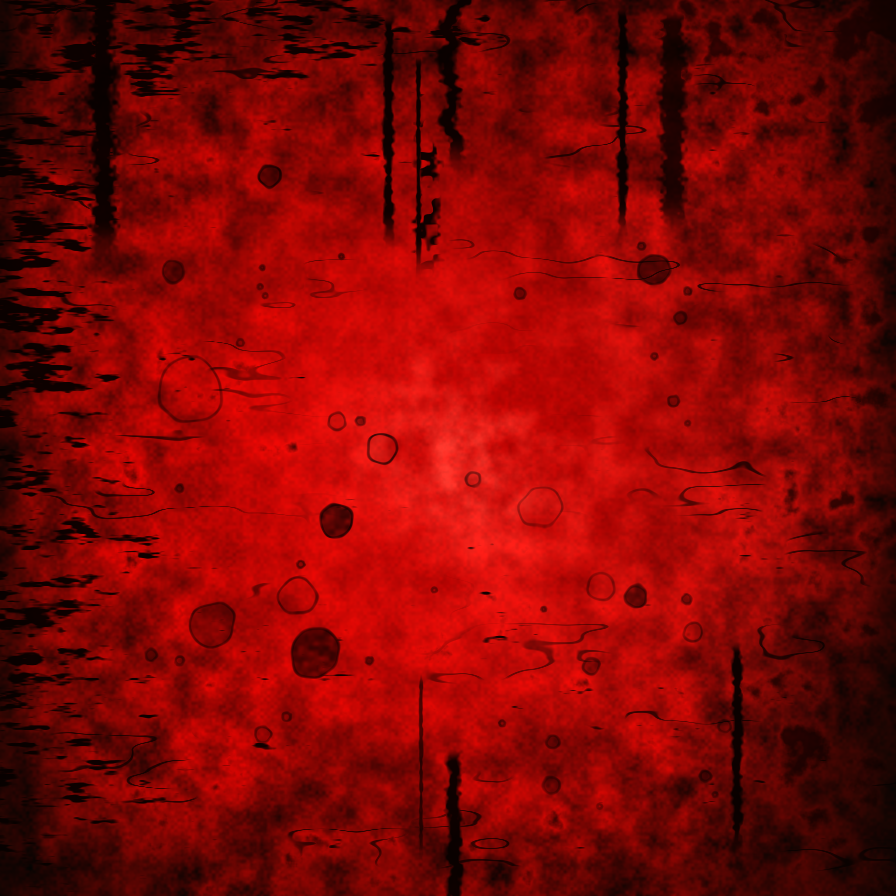
Write a three.js fragment shader that draws this texture.

```glsl
// Distressed red wall with a bright centre, charred edges, black drips and round stains.
#define CENTRE vec2(0.495, 0.49)
#define FALLOFF 2.75
#define BRIGHTNESS 0.86
#define GRAIN 0.26
#define MOTTLE 0.75
#define CHAR_LEVEL 0.70
#define DROPLETS 34
#define INK vec3(0.025, 0.004, 0.0)

varying vec2 vUv;

float hash(vec2 p) {
  return fract(sin(dot(p, vec2(127.1, 311.7))) * 43758.5453);
}

float noise(vec2 p) {
  vec2 i = floor(p), f = fract(p);
  f = f * f * (3.0 - 2.0 * f);
  return mix(mix(hash(i), hash(i + vec2(1, 0)), f.x),
             mix(hash(i + vec2(0, 1)), hash(i + vec2(1, 1)), f.x), f.y);
}

float fbm(vec2 p) {
  float sum = 0.0, amp = 0.5;
  for (int i = 0; i < 5; i++) {
    sum += amp * noise(p);
    p = mat2(1.6, 1.1, -1.1, 1.6) * p + 7.3;
    amp *= 0.5;
  }
  return sum / 0.97;
}

// Noise stretched along x, without rotation between layers
float streaks(vec2 p) {
  return 0.45 * noise(p) + 0.33 * noise(p * 2.3 + 4.1) + 0.22 * noise(p * 5.1 + 9.7);
}

// One when x is below lo, zero above hi
float below(float lo, float hi, float x) {
  return 1.0 - smoothstep(lo, hi, x);
}

// Ragged vertical drip; span holds its lower and upper ends
float drip(vec2 p, float x, vec2 span, float halfWidth, float wobble) {
  float bend = wobble * (streaks(vec2(p.y * 26.0, x * 90.0)) - 0.5);
  float ragged = (noise(p * 210.0) - 0.5) * halfWidth * 0.9;
  float d = abs(p.x - x - bend) + ragged;
  float w = halfWidth * (0.65 + 0.6 * noise(vec2(p.y * 55.0, x * 50.0)));
  float ends = smoothstep(span.x, span.x + 0.05, p.y) * below(span.y - 0.015, span.y, p.y);
  return below(w * 0.55, w * 1.3 + 0.0008, d) * ends;
}

// Round stain with a darker rim; returns the light it lets through
float stain(vec2 p, vec2 c, float r, float fill, float rim) {
  vec2 q = p - c;
  float wobble = (noise(q / r * 1.4 + c * 60.0) - 0.5) * r * 0.28;
  float d = length(q) - r + wobble;
  float inside = below(-0.0015, 0.0015, d);
  float edge = below(0.0004, 0.0024, abs(d)) * (0.5 + 0.5 * noise(p * 120.0));
  float texture1 = 0.75 + 0.5 * noise(p * 170.0);
  return (1.0 - min(fill * inside * texture1, 0.9)) * (1.0 - rim * edge);
}

void main() {
  vec2 p = vUv;
  vec2 q = p - CENTRE;
  float cloud = fbm(p * 7.0);
  float rough = fbm(p * 34.0 + 3.0);
  float grain = noise(p * 260.0) - 0.5;

  // Radial light with mottled paint
  float light = BRIGHTNESS * exp(-FALLOFF * dot(q, q));
  float edge = smoothstep(0.15, 0.6, length(q));
  light *= 1.0 + MOTTLE * (cloud - 0.5) * (0.35 + 0.8 * edge);
  light *= 1.0 + (rough - 0.5) * (0.4 + 1.8 * edge) + grain * GRAIN * (0.5 + edge);
  light *= 1.0 - 0.45 * below(0.0, 0.24, length((p - vec2(0.95, 0.16)) * vec2(1.0, 0.8)));
  light *= 1.0 - 0.45 * below(0.0, 0.05, min(p.x, 1.0 - p.x));

  // Pale worn patch in the middle
  float worn = exp(-90.0 * dot(p - vec2(0.515, 0.5), p - vec2(0.515, 0.5)));
  worn += 0.3 * exp(-18.0 * dot(p - vec2(0.65, 0.5), p - vec2(0.65, 0.5)));
  worn *= smoothstep(0.25, 0.8, 0.5 * rough + 0.5 * cloud);
  vec3 colour = vec3(light, 0.012 + 0.012 * rough, 0.008) + worn * vec3(0.12, 0.26, 0.22);

  // Stains: filled spots, then open rings, then scattered droplets
  float clear = 1.0;
  clear *= stain(p, vec2(0.352, 0.271), 0.027, 0.58, 0.6);
  clear *= stain(p, vec2(0.375, 0.419), 0.018, 0.60, 0.8);
  clear *= stain(p, vec2(0.730, 0.698), 0.017, 0.50, 0.6);
  clear *= stain(p, vec2(0.238, 0.303), 0.024, 0.32, 0.6);
  clear *= stain(p, vec2(0.301, 0.803), 0.012, 0.50, 0.8);
  clear *= stain(p, vec2(0.710, 0.335), 0.012, 0.50, 0.6);
  clear *= stain(p, vec2(0.193, 0.696), 0.012, 0.45, 0.5);
  clear *= stain(p, vec2(0.214, 0.564), 0.037, 0.06, 0.5);
  clear *= stain(p, vec2(0.333, 0.335), 0.021, 0.08, 0.6);
  clear *= stain(p, vec2(0.426, 0.499), 0.016, 0.08, 0.8);
  clear *= stain(p, vec2(0.603, 0.434), 0.022, 0.03, 0.4);
  clear *= stain(p, vec2(0.671, 0.346), 0.015, 0.03, 0.4);
  for (int i = 0; i < DROPLETS; i++) {
    float k = float(i) + 1.0;
    vec2 c = vec2(0.15, 0.1) + vec2(0.68, 0.64) * vec2(hash(vec2(k, 2.0)), hash(vec2(k, 5.0)));
    float r = 0.0025 + 0.008 * pow(hash(vec2(k, 8.0)), 2.0);
    clear *= stain(p, c, r, 0.45 * hash(vec2(k, 11.0)), 0.5);
  }
  colour *= clear;

  // Char: horizontal scratches at left and top, blotches at right and below
  float top = smoothstep(0.80, 1.0, p.y);
  float scratched = max(below(0.0, 0.23, p.x) * 0.9, top * below(0.3, 0.75, p.x));
  float ink = smoothstep(CHAR_LEVEL, CHAR_LEVEL + 0.09, streaks(p * vec2(24.0, 95.0)) * 0.6 + cloud * 0.2 + rough * 0.2 + 0.23 * scratched);
  float blotched = max(smoothstep(0.76, 1.0, p.x), max(top, below(0.0, 0.16, p.y)) * 0.75);
  ink = max(ink, 0.8 * smoothstep(CHAR_LEVEL, CHAR_LEVEL + 0.14, rough * 0.65 + cloud * 0.35 + 0.19 * blotched));

  // Hairline cracks
  float crack = abs(streaks(p * vec2(5.0, 17.0) + 2.0) - 0.5);
  ink = max(ink, 0.75 * below(0.004, 0.016, crack) * smoothstep(0.60, 0.72, noise(p * vec2(11.0, 23.0))) * smoothstep(0.1, 0.35, length(q)));

  // Drips from the top, then those at the foot
  ink = max(ink, drip(p, 0.115, vec2(0.705, 1.02), 0.0130, 0.008));
  ink = max(ink, drip(p, 0.434, vec2(0.715, 0.985), 0.0048, 0.003));
  ink = max(ink, drip(p, 0.508, vec2(0.800, 1.02), 0.0085, 0.040));
  ink = max(ink, drip(p, 0.467, vec2(0.685, 0.94), 0.0022, 0.001));
  ink = max(ink, drip(p, 0.477, vec2(0.685, 0.87), 0.0110, 0.012) * smoothstep(0.42, 0.58, noise(p * 115.0)));
  ink = max(ink, drip(p, 0.695, vec2(0.725, 0.995), 0.0050, 0.003));
  ink = max(ink, 0.85 * drip(p, 0.751, vec2(0.730, 0.99), 0.0120, 0.006));
  ink = max(ink, drip(p, 0.822, vec2(0.030, 0.285), 0.0048, 0.003));
  ink = max(ink, drip(p, 0.507, vec2(-0.06, 0.165), 0.0070, 0.016));
  ink = max(ink, 0.7 * drip(p, 0.470, vec2(0.030, 0.250), 0.0016, 0.001));

  gl_FragColor = vec4(clamp(mix(colour, INK, ink * 0.95), 0.0, 1.0), 1.0);
}
```
